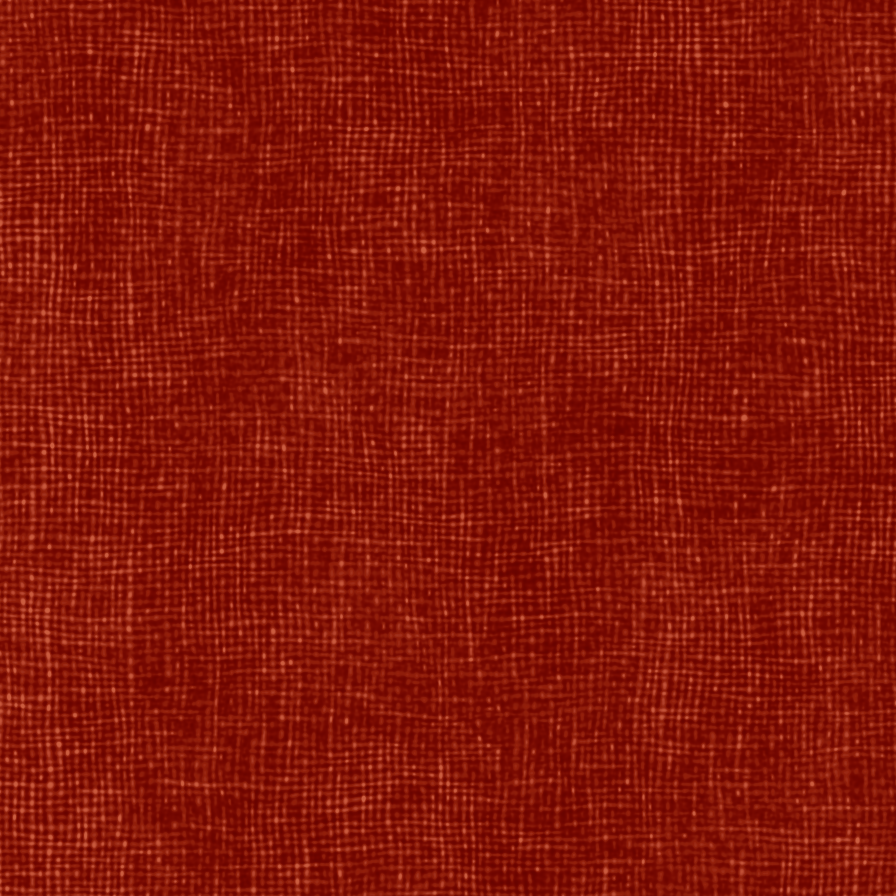
Write a Shadertoy shader that draws this texture.

```glsl
const float PI = 3.14159265;
const vec2 THREADS = vec2(108.0, 112.0);  // warp and weft threads per canvas
const float WANDER = 0.75;                // how far threads stray from the grid
const float WEAVE_RELIEF = 0.72;          // light threads against dark gaps
const float CROSS_RELIEF = 0.40;          // over-under alternation
const float STREAK = 1.15;                // tone changes along single threads
const float THREAD_TONE = 0.75;           // tone changes from thread to thread
const float FIBRE = 1.0;                  // fine grain
const float PATCH = 0.85;                 // broad worn and stained areas
const float EDGE_WEAR = 0.45;             // paler strip along the left side
const float GLINT = 2.1;                  // bright spots on thread crowns
const float TONE_GAIN = 1.55;
const float TONE_SHIFT = -0.06;

// Dye colours from shadowed gap to bare fibre, with their cumulative shares
const int COLOURS = 8;
const vec3 DYE[COLOURS] = vec3[COLOURS](
    vec3(0.40, 0.01, 0.00), vec3(0.44, 0.02, 0.00),
    vec3(0.49, 0.05, 0.01), vec3(0.55, 0.11, 0.04),
    vec3(0.58, 0.12, 0.04), vec3(0.62, 0.18, 0.10),
    vec3(0.72, 0.27, 0.18), vec3(0.80, 0.37, 0.25));
const float SHARE[COLOURS] = float[COLOURS](
    0.0, 0.10, 0.37, 0.63, 0.80, 0.925, 0.98, 1.0);

float hash(vec2 p) {
    vec3 q = fract(vec3(p.xyx) * 0.1031);
    q += dot(q, q.yzx + 33.33);
    return fract((q.x + q.y) * q.z);
}

vec2 gradient(vec2 cell) {
    float angle = 2.0 * PI * hash(cell);
    return vec2(cos(angle), sin(angle));
}

// Gradient noise, roughly -1 to 1
float noise(vec2 p) {
    vec2 i = floor(p), f = p - i;
    vec2 u = f * f * f * (f * (f * 6.0 - 15.0) + 10.0);
    vec2 e = vec2(1.0, 0.0);
    float low = mix(dot(gradient(i), f), dot(gradient(i + e), f - e), u.x);
    float high = mix(dot(gradient(i + e.yx), f - e.yx),
                     dot(gradient(i + e.xx), f - e.xx), u.x);
    return 1.6 * mix(low, high, u.y);
}

float fbm(vec2 p) {
    float sum = 0.0, amplitude = 0.6;
    for (int i = 0; i < 4; i++) {
        sum += amplitude * noise(p);
        p = p * 2.03 + 17.7;
        amplitude *= 0.55;
    }
    return sum;
}

// Tone of one thread: a fixed shade plus slow streaks along its length
float threadTone(float id, float along, float seed) {
    float shade = hash(vec2(id, seed)) - 0.5;
    float streak = noise(vec2(id * 3.7 + seed, along * 0.13))
                 + 0.5 * noise(vec2(id * 5.3 + seed, along * 0.45));
    return THREAD_TONE * shade + STREAK * streak;
}

vec3 dyeColour(float level) {
    vec3 colour = DYE[0];
    for (int i = 1; i < COLOURS; i++) {
        float t = (level - SHARE[i - 1]) / (SHARE[i] - SHARE[i - 1]);
        colour = mix(colour, DYE[i], clamp(t, 0.0, 1.0));
    }
    return colour;
}

void mainImage(out vec4 fragColor, in vec2 fragCoord) {
    vec2 uv = fragCoord / iResolution.xy;
    vec2 grid = uv * THREADS;

    // Uneven, slightly wavy threads
    vec2 p = grid;
    p.x += WANDER * (noise(uv * vec2(9.0, 5.0)) + 0.35 * noise(grid * vec2(0.45, 0.16)));
    p.y += WANDER * (noise(uv * vec2(5.0, 9.0) + 41.0) + 0.35 * noise(grid * vec2(0.16, 0.45) + 71.0));

    // Plain weave: profiles peak on the threads, gaps lie between
    vec2 id = floor(p + 0.5);
    vec2 wave = cos(2.0 * PI * p);
    vec2 profile = 0.5 + 0.5 * wave;
    float overUnder = cos(PI * p.x) * cos(PI * p.y);

    // Broad areas of wear, strongest along the left side
    float wear = PATCH * (0.6 * fbm(uv * vec2(4.0, 2.6) + 5.0) + 0.45 * fbm(uv * vec2(11.0, 8.0) + 23.0));
    wear += EDGE_WEAR * (1.0 - smoothstep(0.03, 0.17, uv.x + 0.06 * noise(uv * 7.0)));
    float relief = WEAVE_RELIEF * (1.0 + 0.5 * noise(uv * 6.0 + 91.0) + 0.25 * wear);

    float tone = relief * (wave.x + 0.9 * wave.y);
    tone += CROSS_RELIEF * overUnder * (1.0 + wave.x - wave.y);
    tone += profile.x * threadTone(id.x, p.y, 13.4);
    tone += profile.y * threadTone(id.y, p.x, 57.8);
    tone += FIBRE * (0.65 * noise(grid * 0.8 + 11.0) + 0.55 * noise(grid * vec2(1.9, 1.5) + 37.0));
    tone += wear;

    // Bare crowns catching light, a little taller than wide
    float crown = profile.x * profile.x * profile.y;
    float bare = smoothstep(0.84, 1.0, hash(id + 7.0) + 0.06 * wear);
    tone += GLINT * bare * crown;

    float level = 1.0 / (1.0 + exp(-TONE_GAIN * (tone + TONE_SHIFT)));
    fragColor = vec4(dyeColour(level), 1.0);
}
```
